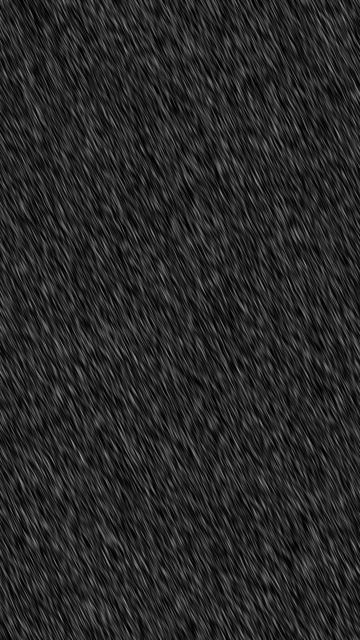
Give the GLSL for this texture, as a WebGL 2 fragment shader.

```glsl
#version 300 es
precision highp float;

uniform vec2 u_resolution;
out vec4 fragColor;

// Integer hash of a lattice cell, 0 to 1
float hash(ivec2 cell) {
    uvec2 k = uvec2(cell + 4096) * uvec2(1597u, 3571u);
    uint h = (k.x ^ (k.y << 9)) * 73939u;
    h = (h ^ (h >> 15)) * 62989u;
    h = (h ^ (h >> 13)) * 92821u;
    h ^= h >> 16;
    return float(h & 65535u) / 65535.0;
}

// Noise through a long kernel with dark flanks, zero mean and unit variance
float fibreNoise(vec2 q) {
    ivec2 base = ivec2(floor(q));
    float total = 0.0;
    float power = 0.0;
    for (int y = -3; y <= 3; y++) {
        for (int x = -3; x <= 3; x++) {
            ivec2 cell = base + ivec2(x, y);
            vec2 d = (q - vec2(cell) - 0.5) / vec2(0.85, 1.05);
            float weight = exp(-0.5 * dot(d, d)) * (1.0 - 0.4 * d.x * d.x);
            total += weight * (hash(cell) - 0.5);
            power += weight * weight;
        }
    }
    return total * sqrt(12.0 / power);
}

void main() {
    vec2 p = gl_FragCoord.xy / u_resolution.y;

    // Fibres lean from upper left to lower right
    vec2 along = normalize(vec2(0.5, -1.0));
    vec2 across = vec2(-along.y, along.x);
    vec2 q = vec2(dot(p, across) * 853.0, dot(p, along) * 190.0);

    // Dark base with a longer tail of bright fibres
    float z = fibreNoise(q);
    float shade = 0.143 + 0.087 * z + 0.011 * z * z;
    fragColor = vec4(vec3(clamp(shade, 0.0, 1.0)), 1.0);
}
```
